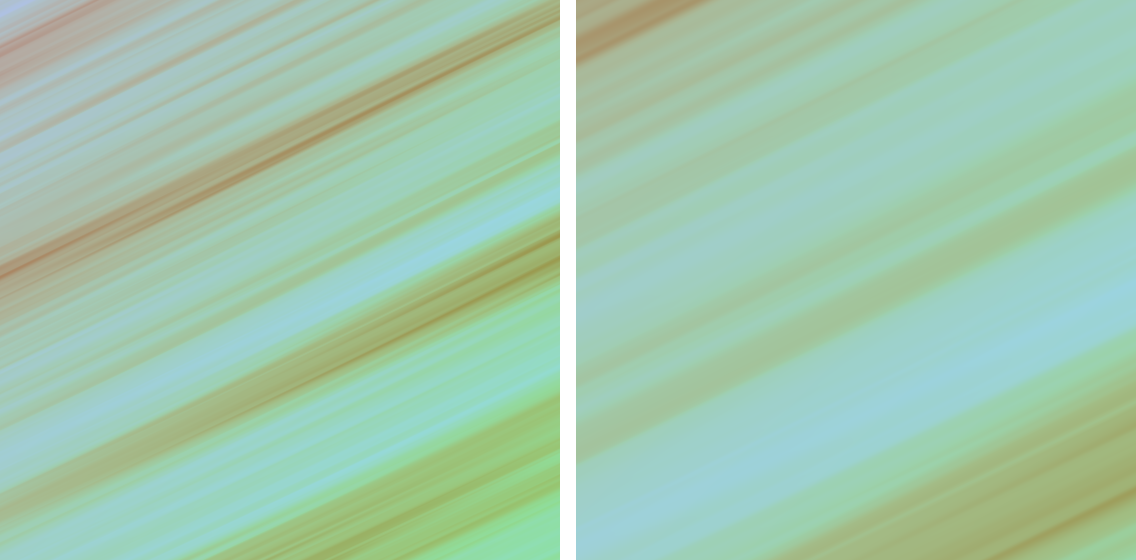
Left, the full canvas; right, a detail of the centre.
This background is drawn by a WebGL 1 fragment shader. Its source:

```glsl
precision highp float;

// Soft diagonal streaks, like light smeared along one direction.
// Layered sines lay out the broad bands, stretched cellular noise adds the
// finer streaks, and the resulting warmth is mapped to a tinted colour ramp.

uniform vec2 u_resolution;

const float TAU = 6.2831853;
const float SLOPE = 0.48;        // rise of the streaks per unit of width
const float MAIN_BAND = 0.08;    // where the strongest warm band meets the left edge

vec3 hash3(vec2 cell) {
  vec3 k = vec3(dot(cell, vec2(127.1, 311.7)),
                dot(cell, vec2(269.5, 183.3)),
                dot(cell, vec2(419.2, 371.9)));
  return fract(sin(k) * 43758.545);
}

// Cellular noise: each cell holds one spot of random place and sign,
// steep on one side and soft on the other.
float cellularSpots(vec2 p) {
  vec2 cell = floor(p);
  float total = 0.0;
  for (int j = -1; j <= 1; j++) {
    for (int i = -1; i <= 1; i++) {
      vec2 neighbour = cell + vec2(float(i), float(j));
      vec3 rnd = hash3(neighbour);
      vec2 offset = p - neighbour - rnd.xy;
      float steepSide = fract(rnd.z * 7.0) - 0.5;
      offset.y *= offset.y * steepSide > 0.0 ? 2.6 : 1.0;
      float falloff = max(1.0 - dot(offset, offset), 0.0);
      total += (2.0 * rnd.z - 1.0) * falloff * falloff;
    }
  }
  return total;
}

// Spots stretched along x, layered from wide to hair-thin streaks.
float streaks(vec2 p) {
  vec2 frequency = vec2(0.6, 8.0);
  float amplitude = 0.23;
  float total = 0.0;
  for (int layer = 0; layer < 4; layer++) {
    total += amplitude * cellularSpots(p * frequency + 17.3 * float(layer));
    frequency *= vec2(1.25, 2.2);
    amplitude *= 0.88;
  }
  return total;
}

// Broad bands in -1..1, spaced more widely below the main band
// and fading towards the top.
float broadBands(float across) {
  float d = across - MAIN_BAND;
  float phase = max(d, 0.0) / 0.2 + min(d, 0.0) / 0.33;
  float fade = 1.0 - 0.6 * smoothstep(0.4, 0.9, across);
  return fade * (0.6 * cos(TAU * phase) + 0.4 * cos(TAU * d / 0.41));
}

// Pale blue through green and sage to brown.
vec3 warmthRamp(float warmth) {
  vec3 blue  = vec3(0.62, 0.82, 0.91);
  vec3 green = vec3(0.62, 0.81, 0.68);
  vec3 sage  = vec3(0.65, 0.73, 0.55);
  vec3 brown = vec3(0.63, 0.52, 0.29);
  vec3 colour = mix(blue, green, clamp((warmth + 0.25) / 0.6, 0.0, 1.0));
  colour = mix(colour, sage, clamp((warmth - 0.34) / 0.27, 0.0, 1.0));
  return mix(colour, brown, smoothstep(0.58, 1.05, warmth));
}

// Lilac towards the upper left, fresh green towards the lower right.
vec3 cornerTint(vec2 p) {
  return (p.y - p.x) * vec3(0.065, -0.06, 0.11);
}

void main() {
  vec2 p = gl_FragCoord.xy / u_resolution;

  // Streak coordinates: along and across, with a very slight bend
  vec2 s = vec2(p.x + SLOPE * p.y, p.y - SLOPE * p.x);
  s.y += 0.006 * sin(2.2 * s.x + 3.0 * s.y);

  // Warmth: bands with emphasised crests, broken up by streaks
  float bands = broadBands(s.y);
  float crest = max(bands, 0.0);
  float warmth = 0.32 + 0.28 * bands + 0.16 * crest * crest + streaks(s);

  vec3 colour = warmthRamp(warmth) + cornerTint(p);
  gl_FragColor = vec4(clamp(colour, 0.0, 1.0), 1.0);
}
```
